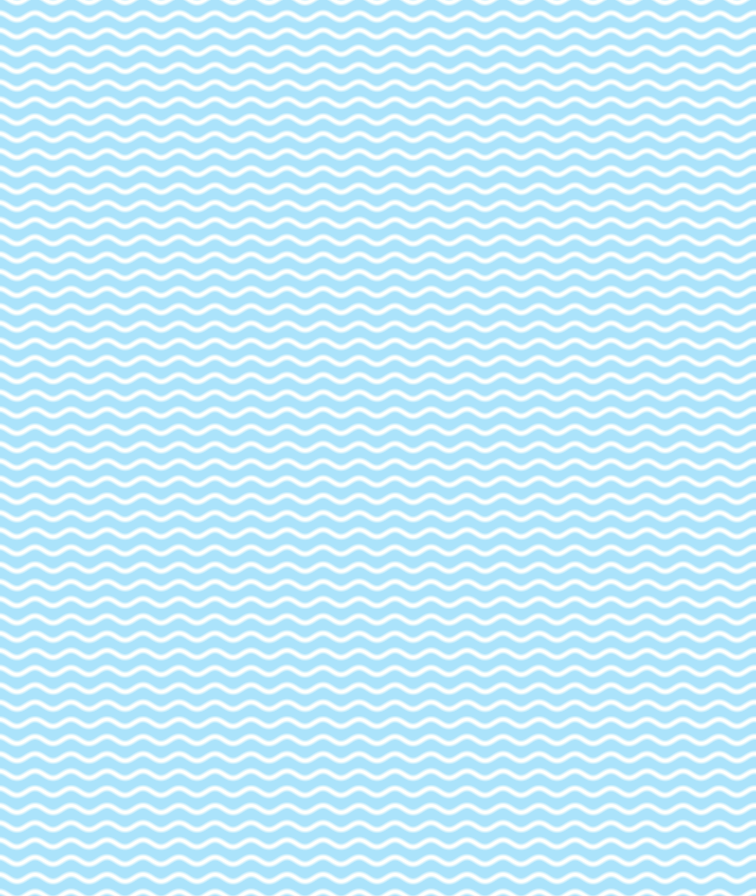
Write a WebGL 2 fragment shader that draws this pattern.

```glsl
#version 300 es
precision highp float;
// Even rows of thin white sine waves on a pale sky blue ground.
// Each wave is a cosine folded into one row by fract, stroked at a
// constant width using its slope-corrected distance.

uniform vec2 u_resolution;
out vec4 fragColor;

const float TAU = 6.2831853;

// Layout, in units of the canvas height
const float ASPECT = 0.84375;         // canvas width over height
const float ROW_COUNT = 52.0;
const float WAVE_COUNT = 21.0;
const float ROW_STEP = 1.0 / ROW_COUNT;
const float WAVELENGTH = ASPECT / WAVE_COUNT;
const float AMPLITUDE = 0.2 * ROW_STEP;
const float LINE_WIDTH = 0.28 * ROW_STEP;
const float ROW_SHIFT = 0.05 * ROW_STEP;
const float CREST_SHIFT = -0.025 * WAVELENGTH;
const float EDGE_SOFTNESS = 0.17 * ROW_STEP;

const vec3 SKY_BLUE = vec3(0.67, 0.89, 0.983);
const vec3 WAVE_WHITE = vec3(0.995, 1.0, 0.993);

// Approximate distance from p to the centre of the nearest wave
float waveDistance(vec2 p) {
    float frequency = TAU / WAVELENGTH;
    float angle = frequency * (p.x - CREST_SHIFT);
    float height = p.y - ROW_SHIFT - AMPLITUDE * cos(angle);
    float slope = AMPLITUDE * frequency * sin(angle);

    // Fold all rows onto one, centred on zero
    float offset = (fract(height / ROW_STEP + 0.5) - 0.5) * ROW_STEP;
    return abs(offset) * inversesqrt(1.0 + slope * slope);
}

void main() {
    float pixel = 1.0 / u_resolution.y;
    vec2 p = gl_FragCoord.xy * pixel;

    // Soft edge, never narrower than one pixel
    float ramp = max(EDGE_SOFTNESS, pixel);
    float edge = waveDistance(p) - 0.5 * LINE_WIDTH;
    float coverage = clamp(0.5 - edge / ramp, 0.0, 1.0);

    fragColor = vec4(mix(SKY_BLUE, WAVE_WHITE, coverage), 1.0);
}
```
